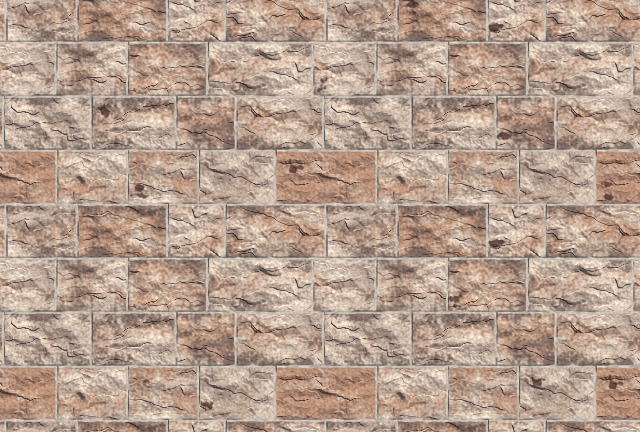
Reproduce this texture procedurally as a Shadertoy shader.

```glsl
#define PERIOD vec2(6.0, 4.0)   // size of one group of stones, in courses
#define GROUPS 2.0              // groups across and down
#define COURSE_SHIFT 0.215      // height of the lowest bed joint
#define JOINT 0.025             // half width of the mortar
#define RELIEF 0.60             // steepness of the split faces
#define SHADOW_DEPTH 0.46
#define CREVICE_DEPTH 0.42      // extra darkness under steep ledges
#define GRAIN 0.20              // contrast of the sandy surface
#define PIT_SHARE 0.22          // share of stones with a dark hollow

const vec3 CREAM  = vec3(0.88, 0.81, 0.74);
const vec3 TAN    = vec3(0.74, 0.66, 0.60);
const vec3 OCHRE  = vec3(0.71, 0.54, 0.44);
const vec3 GRIME  = vec3(0.42, 0.37, 0.36);
const vec3 HOLLOW = vec3(0.32, 0.23, 0.21);
const vec3 MORTAR = vec3(0.79, 0.75, 0.71);
const vec3 SHADE  = vec3(0.95, 1.0, 0.93);  // how strongly shadow absorbs each channel

// Per course, from the bottom: left edges of the stones and their warmth
const vec4 EDGES[4] = vec4[4](
    vec4(0.177, 0.398, 0.620, 0.859), vec4(0.010, 0.284, 0.549, 0.737),
    vec4(0.174, 0.398, 0.648, 0.977), vec4(0.018, 0.240, 0.523, 0.703));
const vec4 WARMTH[4] = vec4[4](
    vec4(0.28, 0.38, 0.12, 0.80), vec4(0.18, 0.28, 0.55, 0.34),
    vec4(0.30, 0.45, 0.24, 0.18), vec4(0.30, 0.70, 0.42, 0.52));
const vec4 SOOT = vec4(0.10, 0.95, 0.70, 0.85);

vec2 hash2(vec2 p) {
    vec3 q = fract(p.xyx * vec3(0.1031, 0.1030, 0.0973));
    q += dot(q, q.yzx + 33.33);
    return fract((q.xx + q.yz) * q.zy);
}

float corner(vec2 cell, vec2 offset, vec2 f, vec2 period) {
    float angle = 6.2832 * hash2(mod(cell + offset, period) + 3.0).x;
    return dot(vec2(cos(angle), sin(angle)), f - offset);
}

// Gradient noise that wraps with the group of stones
float noise(vec2 p, vec2 scale) {
    vec2 period = PERIOD * scale;
    p *= scale;
    vec2 i = floor(p), f = p - i;
    vec2 u = f * f * f * (f * (f * 6.0 - 15.0) + 10.0);
    return mix(mix(corner(i, vec2(0, 0), f, period), corner(i, vec2(1, 0), f, period), u.x),
               mix(corner(i, vec2(0, 1), f, period), corner(i, vec2(1, 1), f, period), u.x), u.y);
}

// Split stone: creased facets at several sizes, with sparse sharp ledges
float faceHeight(vec2 p) {
    vec2 w = p + 0.10 * vec2(noise(p, vec2(3)), noise(p + 2.5, vec2(3)))
               + 0.05 * vec2(noise(p, vec2(8)), noise(p + 1.3, vec2(8)));
    float h = 0.35 * noise(w + 3.4, vec2(1, 2));
    float amplitude = 0.42;
    vec2 scale = vec2(1, 2);
    for (int k = 0; k < 5; k++) {
        h -= amplitude * abs(noise(w + 0.37 * float(k), scale));
        amplitude *= 0.5;
        scale = scale * 2.0 - vec2(0, 1);
    }
    float broken = smoothstep(0.0, 0.25, noise(p + 4.2, vec2(2, 3)));
    h += broken * 0.16 * smoothstep(-0.035, 0.035, noise(w + 1.7, vec2(2, 4)));
    h += 0.07 * smoothstep(-0.025, 0.025, noise(w + 2.9, vec2(1, 3)));
    return h + 0.016 * noise(p, vec2(19));
}

// Thin dark line along the stone side of a joint
float rimShadow(float d) {
    return smoothstep(0.004, 0.02, d) * (1.0 - smoothstep(JOINT, JOINT + 0.02, d));
}

void mainImage(out vec4 fragColor, in vec2 fragCoord) {
    vec2 g = fragCoord / iResolution.xy * PERIOD * GROUPS;
    float pixel = PERIOD.x * GROUPS / iResolution.x;

    // Find the course and the stone
    float y = g.y - COURSE_SHIFT;
    int course = int(mod(floor(y), PERIOD.y));
    vec4 edges = EDGES[course];
    float left = 0.0, right = 0.0, start = 0.0, warmth = 0.0, stone = 0.0;
    for (int k = 0; k < 4; k++) {
        float next = k < 3 ? edges[(k + 1) % 4] : edges[0] + 1.0;
        float along = fract(g.x / PERIOD.x - edges[k]);
        if (along < next - edges[k]) {
            left = along * PERIOD.x;
            right = (next - edges[k] - along) * PERIOD.x;
            start = edges[k];
            warmth = WARMTH[course][k];
            stone = float(k);
        }
    }
    float bottom = fract(y), top = 1.0 - bottom;
    float edge = min(min(left, right), min(bottom, top)) + 0.022 * noise(g, vec2(9));

    // Relief lit from the upper right, flatter along the margins
    vec2 p = g + 7.3 * hash2(vec2(stone, float(course)) + 11.0);
    float slope = (faceHeight(p) - faceHeight(p + 0.018 * vec2(0.45, 0.89))) / 0.018;
    slope *= RELIEF * mix(0.4, 1.0, smoothstep(0.02, 0.16, edge));
    float lit = slope / (1.0 + abs(slope));
    float crevice = smoothstep(1.1, 2.6, -slope);

    // Stone colour: mottling, ochre stains and soot near the beds
    float cloud = noise(p, vec2(1)) + 0.8 * noise(p, vec2(2, 3)) + 0.35 * noise(p, vec2(6));
    float fleck = noise(p + 3.1, vec2(1, 2)) + 0.6 * noise(p, vec2(5)) + 0.5 * noise(p, vec2(16));
    vec3 color = mix(TAN, CREAM, smoothstep(-0.45, 0.4, cloud));
    color = mix(color, OCHRE, 0.9 * smoothstep(-0.4, 0.5, fleck * 0.9 + warmth - 0.45));
    float nearBed = 1.0 - smoothstep(0.0, 0.42, min(top, bottom));
    float soot = smoothstep(0.0, 0.55, fleck - cloud * 0.5 + nearBed * 0.55 - 0.3);
    color = mix(color, GRIME, 0.8 * SOOT[course] * soot);
    color *= 1.0 + GRAIN * (noise(p, vec2(20)) + 0.5 * noise(p + 5.3, vec2(11)));
    color *= lit < 0.0 ? 1.0 + lit * SHADOW_DEPTH * SHADE : vec3(1.0 + 0.16 * lit);
    color *= 1.0 - CREVICE_DEPTH * crevice * SHADE;

    // Ragged dark hollows, different in every group
    float column = mod(floor(g.x / PERIOD.x - start), GROUPS);
    vec2 chance = hash2(vec2(stone + 4.0 * column, mod(floor(y), PERIOD.y * GROUPS)) + 29.0);
    vec2 center = vec2(0.16 + 0.2 * chance.y, chance.y < 0.5 ? 0.25 : 0.70);
    vec2 away = vec2(left, bottom) - center;
    float hollow = length(away) + 0.25 * noise(p, vec2(4, 7)) + 0.12 * noise(p, vec2(14));
    float pit = step(chance.x, PIT_SHARE) * (1.0 - smoothstep(0.02, 0.12, hollow));
    color = mix(color, HOLLOW * (1.0 + 0.4 * lit), 0.9 * pit);

    // Mortar and the broken shadow lines in the joints
    vec3 mortar = MORTAR * (1.0 + 0.14 * noise(g, vec2(5)) + 0.2 * noise(g, vec2(16)));
    color = mix(mortar, color, smoothstep(JOINT - pixel * 0.7, JOINT + pixel * 0.7, edge));
    float shadow = max(rimShadow(left), 0.75 * rimShadow(bottom));
    color *= 1.0 - 0.55 * shadow * smoothstep(-0.35, 0.35, noise(g, vec2(3)) + 0.4 * noise(g, vec2(10)));

    fragColor = vec4(clamp(color, 0.0, 1.0), 1.0);
}
```
